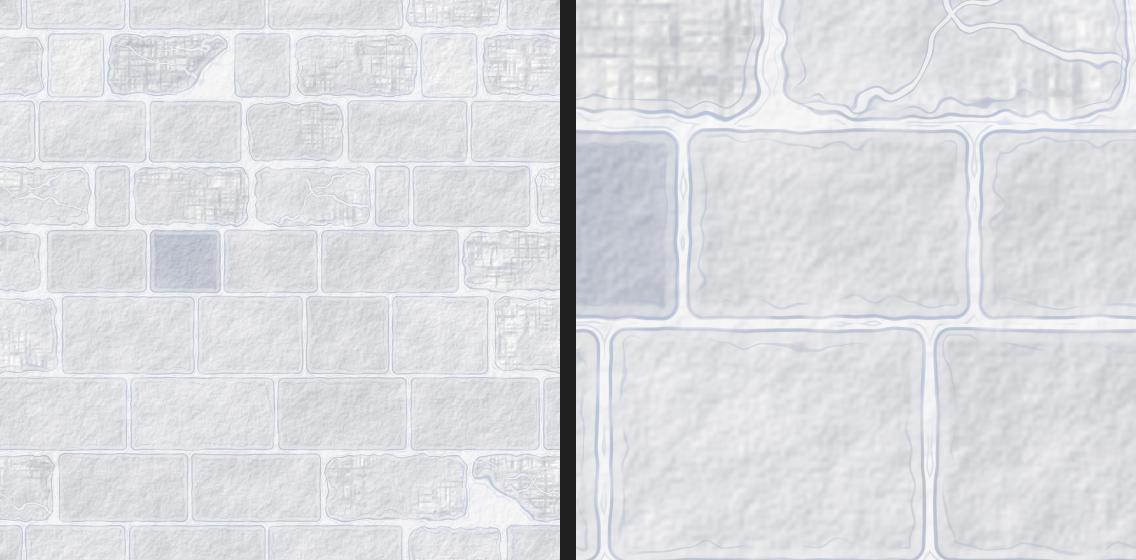
Left: the whole. Right: its middle third, enlarged.
Give the GLSL for this texture, as a WebGL 2 fragment shader.

```glsl
#version 300 es
precision highp float;
// Pale coursed stone wall with chipped edges, worn blocks and fine blue-grey contours.
uniform vec2 u_resolution;
out vec4 fragColor;

const float TAU = 6.2831853;

float hash(vec2 p) {
  vec3 a = fract(vec3(p.xyx) * 0.1031);
  a += dot(a, a.yzx + 33.33);
  return fract((a.x + a.y) * a.z);
}

// Value noise that tiles over the unit square.
float noise(vec2 p, vec2 freq) {
  vec2 x = p * freq, i = floor(x), f = fract(x);
  f = f * f * (3.0 - 2.0 * f);
  vec2 a = mod(i, freq), b = mod(i + 1.0, freq);
  return mix(mix(hash(a), hash(vec2(b.x, a.y)), f.x),
             mix(hash(vec2(a.x, b.y)), hash(b), f.x), f.y);
}

float fbm(vec2 p, float freq) {
  float sum = 0.0, amp = 0.42;
  for (int i = 0; i < 5; i++) {
    sum += amp * noise(p, vec2(freq));
    freq *= 2.0;
    amp *= 0.68;
  }
  return sum;
}

float roundBox(vec2 q, vec2 halfSize, float radius) {
  vec2 d = abs(q) - halfSize + radius;
  return length(max(d, 0.0)) + min(max(d.x, d.y), 0.0) - radius;
}

float stroke(float d, float width, float px) {
  return 1.0 - smoothstep(width - px, width + px, abs(d));
}

// Upright joint k of a course: even spacing swayed by a wave.
// course: block count, offset, sway, phase.
float joint(int k, vec4 course, float waves) {
  float t = float(k) / course.x;
  return course.y + t + course.z * cos(TAU * waves * t - course.w);
}

void main() {
  float px = 0.8 / min(u_resolution.x, u_resolution.y);
  vec2 p = gl_FragCoord.xy / u_resolution;
  p.y = 1.0 - p.y;
  if (p.y > 0.935) p.y -= 1.0;

  // Courses, counted downward
  float tops[9] = float[](-0.065, 0.056, 0.177, 0.293, 0.408, 0.526, 0.671, 0.807, 0.935);
  vec4 courses[8] = vec4[](
    vec4(5.0, 0.074, 0.050, -2.25), vec4(6.0, 0.052, 0.030, 0.0),
    vec4(5.0, 0.044, 0.026, 0.56), vec4(6.0, 0.117, 0.057, -0.52),
    vec4(5.0, 0.027, 0.058, 0.4), vec4(5.0, 0.115, 0.040, 1.75),
    vec4(4.0, 0.230, 0.013, 1.57), vec4(4.0, 0.089, 0.013, 0.0));
  int wornBits[8] = int[](8, 42, 4, 38, 16, 16, 0, 12);
  int crackBits[8] = int[](0, 2, 0, 36, 0, 0, 0, 8);
  int row = 0;
  for (int i = 1; i < 8; i++) if (p.y >= tops[i]) row = i;

  // Block within the course
  vec4 course = courses[row];
  float waves = row == 1 ? 3.0 : row == 3 ? 2.0 : 1.0;
  int count = int(course.x), id = 0;
  vec2 span = vec2(0.0, 1.0);
  for (int k = -1; k < count; k++) {
    vec2 s = vec2(joint(k, course, waves), joint(k + 1, course, waves));
    if (p.x >= s.x && p.x < s.y) { span = s; id = (k + count) % count; }
  }
  vec2 center = vec2(span.x + span.y, tops[row] + tops[row + 1]) * 0.5;
  vec2 halfSize = vec2(span.y - span.x, tops[row + 1] - tops[row]) * 0.5;
  vec2 q = p - center;
  float seed = hash(vec2(float(id), float(row)) + 7.0);
  float worn = float((wornBits[row] >> id) & 1);
  float cracked = float((crackBits[row] >> id) & 1);

  // Chipped outline, with a corner broken off two blocks
  float coarse = noise(p, vec2(32.0)) - 0.5, chips = noise(p, vec2(90.0)) - 0.5;
  float wobble = (coarse * 0.6 + chips * 0.5) * mix(0.003, 0.011, worn);
  float d = roundBox(q, halfSize - mix(0.0038, 0.0075, worn), mix(0.009, 0.02, worn)) + wobble;
  float side = row == 7 ? -1.0 : 1.0;
  if (cracked > 0.5 && row != 3) {
    vec2 n = q / halfSize;
    d = max(d, (side * n.x + 0.7 * n.y - 0.68 + coarse * 0.35) * 0.05);
  }
  float stone = 1.0 - smoothstep(-px, px, d);

  // Relief lit from the upper left
  float relief = fbm(p, 20.0) - fbm(p + vec2(0.0022), 20.0);
  float cloud = noise(p, vec2(11.0)) * 0.5 + noise(p, vec2(37.0)) * 0.5;
  float lit = max(relief, 0.0), shade = max(-relief, 0.0);

  // Stone tone
  vec3 face = mix(vec3(0.835, 0.84, 0.855), vec3(0.905, 0.905, 0.91), cloud);
  face += (seed - 0.5) * 0.035;
  if (row == 1 && (id == 0 || id == 4)) face = mix(face, vec3(0.945), 0.7);
  if (row == 1 && id == 1) face -= vec3(0.05, 0.048, 0.04);
  if (row == 4 && id == 1) face -= vec3(0.085, 0.07, 0.04);
  face += lit * 0.42 - shade * vec3(0.55, 0.50, 0.40);

  // Woven scratches on worn blocks
  float weave = max(noise(p, vec2(34.0, 300.0)), noise(p, vec2(300.0, 34.0)));
  float patchy = smoothstep(0.3, 0.65, noise(p + 0.37, vec2(15.0)));
  face += worn * patchy * (0.62 - weave) * vec3(0.20, 0.19, 0.16);

  // Branching cracks
  float jag = coarse * 0.035 + chips * 0.008;
  float slope = row == 3 && id == 2 ? -0.6 : 0.4;
  float crack = min(abs(q.y - slope * q.x + jag),
                    abs(q.y + slope * 0.8 * q.x + 0.018 - jag) + step(q.x * side, -0.01));
  face = mix(face, vec3(0.72, 0.76, 0.84), cracked * stroke(crack - 0.0024, 0.0007, px) * 0.75);
  face = mix(face, vec3(0.95), cracked * stroke(crack, 0.0018, px) * 0.8);

  // Mortar, pale bevel and thin contours
  vec3 color = vec3(0.955, 0.955, 0.96) + lit * 0.15 - shade * vec3(0.38, 0.34, 0.26);
  color = mix(color, face, stone);
  color = mix(color, vec3(0.93, 0.93, 0.94), stroke(d + 0.004, 0.003, 0.002) * stone * 0.45);
  vec3 ink = mix(vec3(0.70, 0.72, 0.76), vec3(0.68, 0.74, 0.86), noise(p, vec2(13.0)));
  float broken = smoothstep(0.15, 0.6, noise(p, vec2(50.0)));
  color = mix(color, ink, stroke(d, 0.0010, px) * mix(0.4, 0.8, broken));
  float inner = d + 0.008 + chips * 0.007 + coarse * 0.005;
  color = mix(color, ink, stroke(inner, 0.0007, px) * broken * mix(0.4, 0.6, worn));
  float outer = d - 0.0045 + chips * 0.004;
  color = mix(color, ink, stroke(outer, 0.0006, px) * broken * 0.35);
  fragColor = vec4(clamp(color, 0.0, 1.0), 1.0);
}
```
